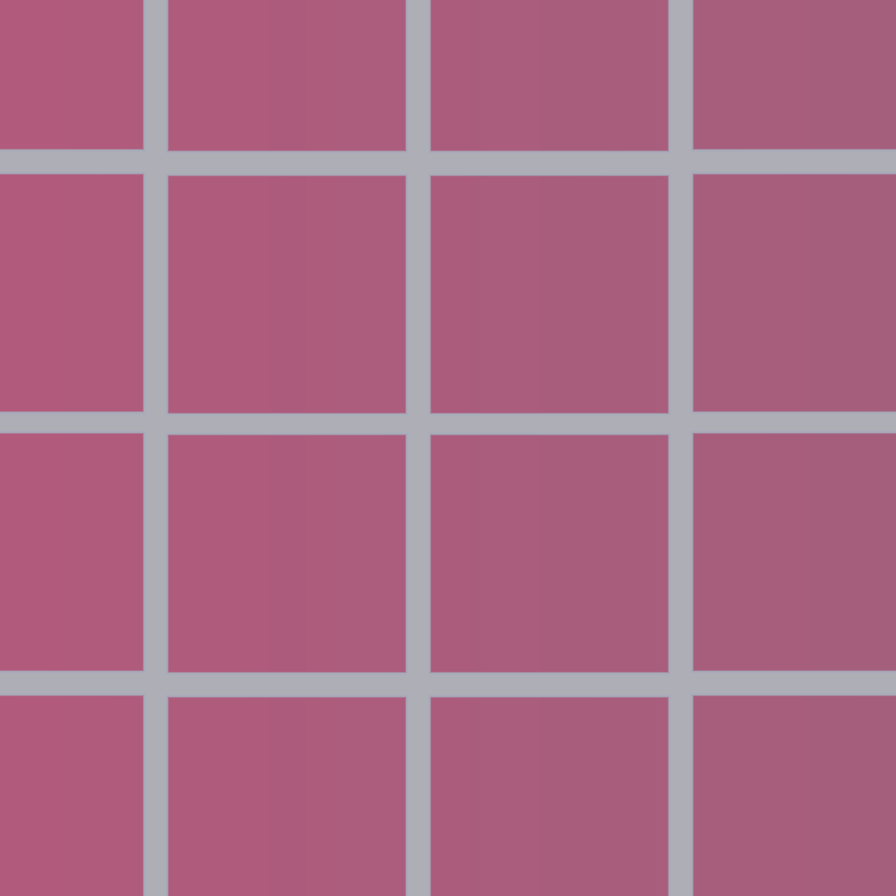
A WebGL 1 fragment shader for this pattern:

```glsl
precision highp float;
// Square rose tiles with pale grey grout, fading to mauve from left to right.

uniform vec2 u_resolution;

#define PERIOD vec2(0.29297, 0.2910)       // tile spacing
#define FIRST_LINE vec2(0.1738, 0.2357)    // centre of the first grout lines
#define HALF_WIDTH 0.0139                  // half the grout width
#define NARROWING 0.0018                   // taken off each third row's half width
#define COLUMN_RISE 0.0018                 // lift of the outer columns
#define RIM_WIDTH 0.0042                   // bluish band inside the grout edge
#define EDGE_SOFTNESS 0.0013
#define TILE_LEFT vec3(0.696, 0.352, 0.486)
#define TILE_RIGHT vec3(0.644, 0.372, 0.486)
#define GROUT vec3(0.682, 0.682, 0.712)
#define RIM vec3(0.645, 0.670, 0.730)

// Signed offset from the nearest line of a regular series
float lineOffset(float x, float period) {
  return (fract(x / period + 0.5) - 0.5) * period;
}

// Depth inside the upright grout lines, negative outside
float uprightDepth(float x) {
  return HALF_WIDTH - abs(lineOffset(x - FIRST_LINE.x, PERIOD.x));
}

// Depth inside the level grout lines, with small laying errors
float levelDepth(vec2 p) {
  float column = floor((p.x - FIRST_LINE.x) / PERIOD.x) + 1.0;
  float raised = 1.0 - step(2.0, mod(column + 1.0, 4.0));
  float y = p.y - FIRST_LINE.y - COLUMN_RISE * raised;
  float row = floor(y / PERIOD.y + 0.5);
  float narrow = 1.0 - step(0.5, abs(mod(row, 3.0) - 1.0));
  return HALF_WIDTH - NARROWING * narrow - abs(lineOffset(y, PERIOD.y));
}

void main() {
  vec2 p = gl_FragCoord.xy / u_resolution;
  float pixel = 1.0 / min(u_resolution.x, u_resolution.y);
  float softness = max(EDGE_SOFTNESS, 0.7 * pixel);

  // Joining the lines by depth keeps crossings free of rims
  float depth = max(uprightDepth(p.x), levelDepth(p));

  vec3 tile = mix(TILE_LEFT, TILE_RIGHT, p.x);
  vec3 grout = mix(RIM, GROUT, smoothstep(0.0, RIM_WIDTH, depth));
  float coverage = smoothstep(-softness, softness, depth);

  gl_FragColor = vec4(mix(tile, grout, coverage), 1.0);
}
```
